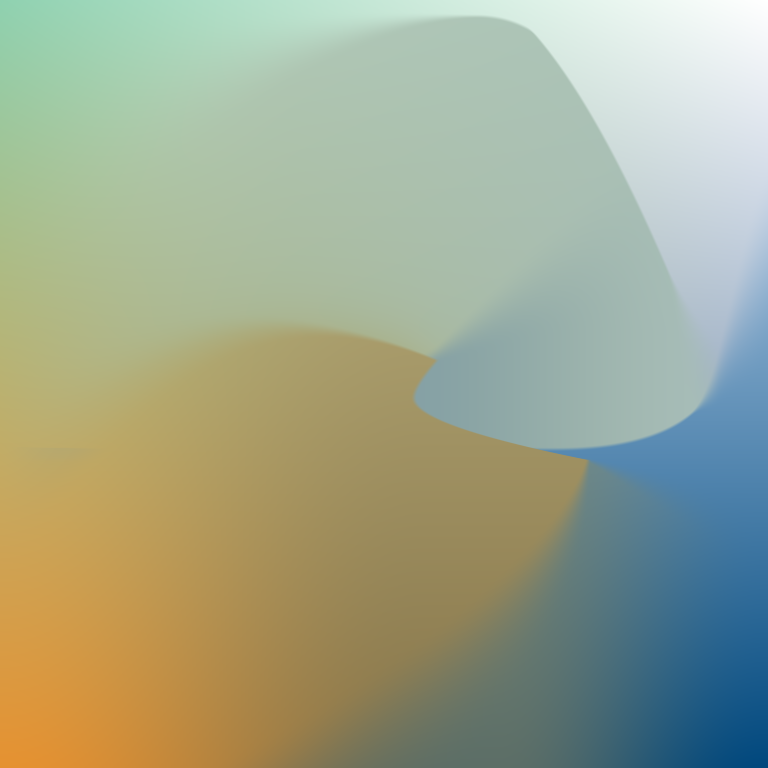
This background is drawn by a WebGL 1 fragment shader. Its source:

```glsl
precision highp float;

uniform vec2 u_resolution;

// Height at x of a quadratic Bezier whose points advance along x
float bezierAt(vec2 a, vec2 b, vec2 c, float x) {
    float along = clamp(x, a.x, c.x) - a.x;
    float lead = b.x - a.x;
    float bend = a.x - 2.0 * b.x + c.x;
    float t = along / (lead + sqrt(max(lead * lead + bend * along, 0.0)));
    return mix(mix(a.y, b.y, t), mix(b.y, c.y, t), t);
}

// Two Bezier arcs that meet at the point c
float twoArcs(vec2 a, vec2 b, vec2 c, vec2 d, vec2 e, float x) {
    return x < c.x ? bezierAt(a, b, c, x) : bezierAt(c, d, e, x);
}

// 1 on the positive side of an edge, 0 on the other
float softEdge(float signedDistance, float halfWidth) {
    return smoothstep(-halfWidth, halfWidth, signedDistance);
}

vec3 fourCorners(vec3 bottomLeft, vec3 bottomRight, vec3 topLeft, vec3 topRight, vec2 t) {
    return mix(mix(bottomLeft, bottomRight, t.x), mix(topLeft, topRight, t.x), t.y);
}

// Pale sky over the warm left side
vec3 skyColor(vec2 p) {
    return fourCorners(vec3(0.90, 0.57, 0.19), vec3(0.25, 0.40, 0.60),
                       vec3(0.56, 0.82, 0.69), vec3(1.0), p);
}

// Deep blue corner with a grey dusk wedge
vec3 seaColor(vec2 p) {
    vec3 blue = vec3(0.0, 0.28, 0.49) + vec3(0.83, 0.625, 0.50) * p.y;
    vec3 dusk = mix(vec3(0.36, 0.43, 0.40), vec3(0.46, 0.53, 0.48), p.y / 0.38);
    float reach = max(p.x - 0.766, 0.0);
    float wedge = softEdge(0.401 - 0.42 * reach - p.y, 0.003 + 0.25 * reach);
    return mix(blue, dusk, wedge * (1.0 - smoothstep(0.65, 1.0, p.x)));
}

// Grey-green sheet, warm above the dune and shaded beside the cove
vec3 sheetColor(vec2 p, float duneTop) {
    vec2 t = vec2(p.x, clamp((p.y - 0.57) / 0.43, 0.0, 1.0));
    vec3 color = fourCorners(vec3(0.67, 0.72, 0.53), vec3(0.65, 0.74, 0.74),
                             vec3(0.70, 0.80, 0.72), vec3(0.67, 0.76, 0.72), t);
    float haze = exp(-max(p.y - duneTop, 0.0) / 0.03) * (1.0 - smoothstep(0.50, 0.68, p.x));
    color = mix(color, vec3(0.67, 0.67, 0.48), 0.5 * haze);

    float reach = p.x - 0.569;
    float shade = softEdge(0.54 + 0.65 * reach - p.y, 0.012 + 0.4 * max(reach, 0.0));
    return mix(color, vec3(0.52, 0.63, 0.65), shade * (1.0 - smoothstep(0.50, 0.93, p.x)));
}

vec3 duneColor(vec2 p) {
    vec2 t = vec2(smoothstep(0.0, 0.55, p.x), clamp(p.y / 0.57, 0.0, 1.0));
    return fourCorners(vec3(0.90, 0.57, 0.19), vec3(0.53, 0.46, 0.29),
                       vec3(0.71, 0.71, 0.475), vec3(0.66, 0.61, 0.42), t);
}

// Sheet coverage: domed top, slanted right side, faded left side
float sheetMask(vec2 p) {
    float top = twoArcs(vec2(0.0, 0.74), vec2(0.35, 0.979), vec2(0.62, 0.979),
                        vec2(0.665, 0.979), vec2(0.70, 0.955), p.x);
    float side = bezierAt(vec2(0.47, 0.94), vec2(0.849, 0.80), vec2(0.97, 0.683), p.y);
    float topBlur = 0.003 + 0.2 * pow(max(1.0 - p.x / 0.62, 0.0), 1.6);
    float sideBlur = mix(0.04, 0.0025, smoothstep(0.50, 0.65, p.y));
    return softEdge(top - p.y, topBlur) * softEdge(side - p.x, sideBlur)
         * smoothstep(-0.05, 0.40, p.x);
}

// Dune coverage: crest above, cove and blurred seam on the right
float duneMask(vec2 p, float duneTop) {
    vec2 seamTop = vec2(0.401, 0.766);
    float cove = twoArcs(seamTop, vec2(0.4465, 0.539), vec2(0.482, 0.539),
                         vec2(0.497, 0.539), vec2(0.533, 0.571), p.y);
    float seam = bezierAt(vec2(0.0, 0.44), vec2(0.22, 0.73), seamTop, p.y);
    float side = p.y < seamTop.x ? seam : cove;
    float sideBlur = 0.004 + 0.17 * pow(max(1.0 - p.y / seamTop.x, 0.0), 1.3);
    float topBlur = 0.0025 + 0.15 * pow(max(1.0 - p.x / 0.569, 0.0), 2.2);
    return softEdge(duneTop - p.y, topBlur) * softEdge(side - p.x, sideBlur);
}

void main() {
    vec2 p = gl_FragCoord.xy / u_resolution;

    // Shared curves
    float duneTop = twoArcs(vec2(0.0, 0.37), vec2(0.20, 0.572), vec2(0.378, 0.572),
                            vec2(0.47, 0.572), vec2(0.569, 0.531), p.x);
    float shore = twoArcs(vec2(0.72, 0.415), vec2(0.90, 0.415), vec2(0.935, 0.51),
                          vec2(0.96, 0.57), vec2(1.0, 0.661), p.x);
    float shoreBlur = mix(0.003, 0.13, smoothstep(0.90, 1.0, p.x));

    // Layers from back to front
    vec3 upper = mix(skyColor(p), sheetColor(p, duneTop), sheetMask(p));
    float aboveShore = max(softEdge(p.y - shore, shoreBlur), 1.0 - smoothstep(0.0, 0.25, p.x));
    vec3 color = mix(seaColor(p), upper, aboveShore);
    color = mix(color, duneColor(p), duneMask(p, duneTop));

    gl_FragColor = vec4(color, 1.0);
}
```
